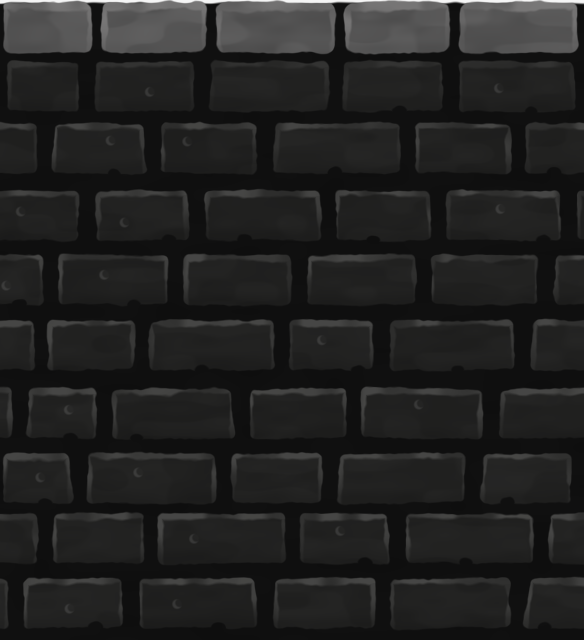
Give the GLSL for this texture, as a WebGL 2 fragment shader.

```glsl
#version 300 es
precision highp float;
// A dark, painted brick wall: ten courses of five bricks, capped by a paler coping course.
// Each course alternates two brick lengths and wraps sideways; every brick is a rounded box
// with hashed lean, chips and pits, worn light rims and brushed tone.
uniform vec2 u_resolution;
out vec4 fragColor;

const int COURSES = 10;
const vec3 MORTAR = vec3(0.060);
const vec3 FACE = vec3(0.130, 0.130, 0.127);
const vec3 RIM = vec3(0.300, 0.300, 0.295);
const vec3 CAP_FACE = vec3(0.335, 0.333, 0.333);
const vec3 CAP_RIM = vec3(0.490, 0.485, 0.485);
const vec3 SKY = vec3(0.96);

// Per course: centre height from the top, first joint, first brick length, pair length.
const vec4 BOND[COURSES] = vec4[COURSES](
  vec4(0.047, 0.164, 0.197, 0.417), vec4(0.148, 0.148, 0.198, 0.426),
  vec4(0.254, 0.699, 0.188, 0.377), vec4(0.369, 0.150, 0.189, 0.413),
  vec4(0.479, 0.088, 0.214, 0.423), vec4(0.591, 0.070, 0.171, 0.413),
  vec4(0.708, 0.179, 0.234, 0.427), vec4(0.819, 0.138, 0.245, 0.426),
  vec4(0.922, 0.077, 0.181, 0.425), vec4(1.033, 0.026, 0.199, 0.429));

float hash(vec2 p) {
  vec3 h = fract(vec3(p.xyx) * 0.1031);
  h += dot(h, h.yzx + 33.33);
  return fract((h.x + h.y) * h.z);
}

float noise(vec2 p) {
  vec2 cell = floor(p), f = fract(p);
  f = f * f * (3.0 - 2.0 * f);
  return mix(mix(hash(cell), hash(cell + vec2(1, 0)), f.x),
             mix(hash(cell + vec2(0, 1)), hash(cell + vec2(1, 1)), f.x), f.y);
}

float roundBox(vec2 q, vec2 extent, float radius) {
  vec2 d = abs(q) - extent + radius;
  return length(max(d, 0.0)) + min(max(d.x, d.y), 0.0) - radius;
}

// One where the distance is below zero, with a soft edge.
float cover(float d, float soft) {
  return 1.0 - smoothstep(-soft, soft, d);
}

// Index of the course whose centre lies nearest.
int nearestCourse(float y) {
  int best = 0;
  for (int i = 1; i < COURSES; i++)
    if (abs(y - BOND[i].x) < abs(y - BOND[best].x)) best = i;
  return best;
}

// Distance to the joints at left and right, and the index of the left one.
vec3 nearestJoints(float x, vec4 bond) {
  vec3 found = vec3(1.0, 1.0, 0.0);
  for (int i = 0; i < 5; i++) {
    float joint = bond.y + float(i / 2) * bond.w + float(i % 2) * bond.z;
    float toLeft = fract(x - joint);
    if (toLeft < found.x) found.xz = vec2(toLeft, float(i));
    found.y = min(found.y, 1.0 - toLeft);
  }
  return found;
}

// Paints one brick over the ground colour.
vec3 paintBrick(vec3 ground, vec2 p, int course, float pixel) {
  vec4 bond = BOND[course];
  vec3 joints = nearestJoints(p.x, bond);
  vec2 id = vec2(joints.z + 3.0, float(course) * 7.0 + 11.0);
  bool cap = course == 0;
  float r1 = hash(id), r2 = hash(id + 31.7), r3 = hash(id + 67.3), r4 = hash(id + 97.1);

  // Outline: sides lean inwards at the top, edges wobble
  float height = cap ? 0.0435 : 0.0425;
  float gap = cap ? 0.006 : 0.011;
  float y = p.y - bond.x;
  float rise = height - y;
  float lean = cap ? 0.03 : 0.16;
  float dl = joints.x - gap - 0.004 * r2 - rise * lean * r1 * r1 * r1;
  float dr = joints.y - gap - 0.004 * r3 - rise * lean * 0.5 * r4 * r4 * r4;
  vec2 q = vec2(0.5 * (dl - dr), y);
  vec2 extent = vec2(0.5 * (dl + dr), height);
  q.y += q.x * (r2 - 0.5) * (cap ? 0.01 : 0.035);
  float wobble = (noise(p * 38.0) - 0.5) * 0.005 + (noise(p * 120.0) - 0.5) * 0.002;
  float d = roundBox(q, extent, cap ? 0.014 : 0.009) + wobble;

  // Chip bitten from the lower edge
  vec2 chip = q - vec2((r3 - 0.5) * extent.x * 1.4, height + 0.001);
  if (!cap && r4 > 0.45) d = max(d, 0.010 - length(chip * vec2(0.8, 1.0)) + wobble);

  // Brushed face
  float brush = noise(vec2(p.x * 22.0 + p.y * 9.0, p.y * 60.0) + id);
  float dab = smoothstep(0.45, 0.6, noise(p * vec2(16.0, 34.0) + id * 3.0));
  vec3 face = cap ? CAP_FACE : FACE;
  vec3 color = face * (0.92 + 0.10 * brush + 0.09 * dab + 0.08 * (r1 - 0.5));
  color *= 1.0 - 0.10 * smoothstep(0.3, 1.0, q.y / height) * (cap ? 0.3 : 1.0);

  // Worn rims: broad on top, thin on the sides and fading downwards
  float wear = smoothstep(0.15, 0.75, noise(p * vec2(30.0, 18.0) + id * 5.0));
  float thick = (cap ? 0.014 : 0.0095) * (0.75 + 0.5 * noise(p * 45.0 + id));
  float top = cover(q.y + height + wobble - thick, 0.003);
  float left = cover(dl + wobble - thick * 0.65, 0.0025);
  float right = cover(dr + wobble - thick * 0.6, 0.0025);
  float sides = max(left, right * 0.85) * (1.0 - 0.7 * smoothstep(-0.3, 0.95, q.y / height));
  float light = max(top, sides) * (0.35 + 0.65 * wear) * (course == 1 ? 0.4 : 0.85);
  color = mix(color, cap ? CAP_RIM : RIM, light);

  // Small pit with a lit crescent
  vec2 pit = q - vec2((r1 - 0.5) * extent.x, (r2 - 0.6) * 0.03);
  float bowl = cover(length(pit) - 0.008, 0.002);
  float crescent = bowl * (1.0 - cover(length(pit - vec2(0.004, -0.002)) - 0.007, 0.002));
  if (!cap && r3 > 0.66) color += 0.08 * crescent + 0.015 * bowl;

  return mix(ground, color, cover(d, max(pixel, 0.0018)));
}

void main() {
  // Width is one unit; y runs down from the top edge
  vec2 p = vec2(gl_FragCoord.x, u_resolution.y - gl_FragCoord.y) / u_resolution.x;
  float pixel = 1.0 / u_resolution.x;
  vec3 mortar = MORTAR * (0.92 + 0.16 * noise(p * vec2(14.0, 30.0)));
  float ragged = p.y + 0.004 * (noise(p * 50.0) - 0.5);
  vec3 ground = mix(SKY, mortar, smoothstep(0.003, 0.008, ragged));
  fragColor = vec4(paintBrick(ground, p, nearestCourse(p.y), pixel), 1.0);
}
```
